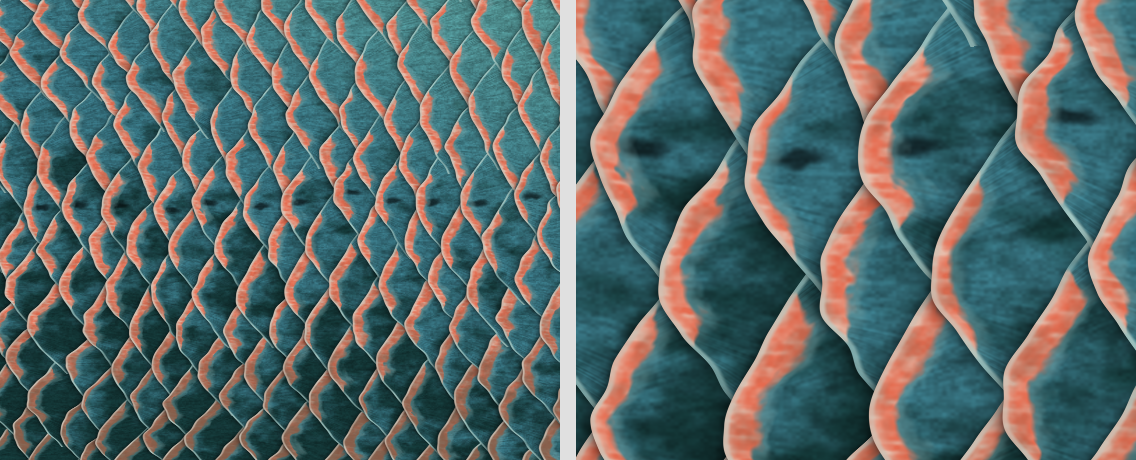
Left, the full canvas; right, a detail of the centre.
Write a Shadertoy shader that draws this texture.

```glsl
// Overlapping fish scales with coral rims on their free left edges.
// A staggered, gently warped lattice is painted from left to right, so each
// scale hides the back of its left neighbours; noise adds wear and grain.

const vec2 PITCH = vec2(0.097, 0.096);   // spacing of columns and of staggered rows
const vec3 TEAL  = vec3(0.20, 0.42, 0.47);
const vec3 DEEP  = vec3(0.07, 0.20, 0.20);
const vec3 PALE  = vec3(0.66, 0.80, 0.78);
const vec3 CORAL = vec3(0.90, 0.42, 0.31);
const vec3 PINK  = vec3(0.90, 0.74, 0.67);
const vec3 BROWN = vec3(0.44, 0.35, 0.28);

float hash(vec2 p) {
    vec3 q = fract(p.xyx * 0.1031);
    q += dot(q, q.yzx + 33.33);
    return fract((q.x + q.y) * q.z);
}

float noise(vec2 p) {
    vec2 i = floor(p), f = fract(p);
    f = f * f * (3.0 - 2.0 * f);
    return mix(mix(hash(i), hash(i + vec2(1, 0)), f.x),
               mix(hash(i + vec2(0, 1)), hash(i + vec2(1, 1)), f.x), f.y);
}

float fbm(vec2 p) {
    return 0.55 * noise(p) + 0.3 * noise(p * 2.1 + 7.0) + 0.15 * noise(p * 4.3 + 19.0);
}

// Height above the lateral line, which rises slightly to the right.
float heightAboveLine(vec2 p) {
    return p.y - 0.545 - 0.03 * p.x;
}

// Canvas position to lattice: rows shrink towards the top and bottom left.
vec2 toLattice(vec2 p) {
    float v = heightAboveLine(p);
    vec2 cell = vec2(p.x, v) / PITCH;
    cell.y += v * abs(v) * (4.5 - 3.0 * p.x);
    cell.x -= 0.5 + 1.2 * abs(v) * (p.x - 0.6);
    return cell + 0.3 * vec2(noise(p * 4.0), noise(p * 4.0 + 31.0)) - 0.15;
}

// Left outline of a scale at height t: a rounded wedge whose tip leans.
float outline(float t, float lean, float seed) {
    float wedge = 0.705 * (sqrt(t * t + 0.12) - 0.35);
    float skew = 0.05 * lean * t * (1.0 - min(t * t, 1.0));
    return wedge - skew + 0.1 * (noise(vec2(t * 4.0, seed * 91.0)) - 0.5);
}

// Skin: lit from above, darker low and left, with fine streaks.
vec3 skin(vec2 p, float depth, float t, float seed) {
    float light = 0.27 + 0.52 * p.y + 0.17 * p.x + 0.2 * (seed - 0.5);
    light += 0.6 * (fbm(p * vec2(24.0, 40.0)) - 0.5) - 0.2 * depth;
    vec3 color = mix(DEEP, TEAL, smoothstep(0.22, 0.66, light));
    float glow = smoothstep(0.9, 1.6, p.y + 0.45 * p.x);
    color = mix(color, vec3(0.38, 0.64, 0.60), 0.6 * glow);
    float fan = noise(vec2(t * 30.0 / (0.6 + depth), depth * 5.0 + seed * 50.0));
    float grain = noise(p * vec2(150.0, 260.0)) + noise(p * vec2(330.0, 420.0));
    return color * (0.72 + 0.24 * fan + 0.18 * grain);
}

// Scale colour at (depth behind its edge, height t).
vec3 scaleColor(vec2 p, float depth, float t, float lean, float seed, float row) {
    float slope = 0.705 * t / sqrt(t * t + 0.12);
    float e = depth / sqrt(1.0 + slope * slope);
    vec3 color = skin(p, depth, t, seed);

    // Dark pore on each scale of the lateral line
    vec2 pore = vec2(depth - 0.38, t + 0.06 * noise(p * 90.0)) / vec2(0.32, 0.11);
    float isLine = 1.0 - step(0.5, abs(row));
    color *= 1.0 - 0.6 * isLine * (1.0 - smoothstep(0.25, 1.0, length(pore)));

    // Rim, with a ragged inner side and a pale fringe
    float center = 0.25 * lean - 0.3 * (hash(vec2(seed * 31.0, 8.0)) - 0.5);
    float reach = 1.0 - smoothstep(0.5, 0.9, abs(t + center));
    float worn = mix(0.45, 1.1, sqrt(hash(vec2(seed * 57.0, 3.0))));
    float ragged = fbm(vec2(t * 5.0, depth * 6.0) + seed * 70.0);
    float width = 0.24 * reach * worn * (0.5 + ragged);
    float fringe = (1.0 - smoothstep(width, width + 0.12, e)) * (0.35 + 0.65 * reach);
    color = mix(color, mix(TEAL, PALE, 0.6), 0.45 * fringe);

    float ribs = noise(vec2(t * 24.0 + 3.0 * e, e * 9.0 + seed * 40.0));
    float speck = noise(p * vec2(260.0, 330.0));
    float pinkness = 0.75 * ribs * ribs + 0.45 * smoothstep(0.11, 0.02, e) + 0.25 * (speck - 0.4);
    vec3 rimColor = mix(CORAL, PINK, clamp(pinkness, 0.0, 1.0));
    float dull = 0.75 * smoothstep(0.42, 0.02, p.y) + 0.7 * (ragged - 0.45);
    rimColor = mix(rimColor, BROWN, clamp(dull, 0.0, 0.8));
    float rim = (1.0 - smoothstep(0.72 * width, width + 0.01, e)) * smoothstep(0.02, 0.15, reach);
    color = mix(color, rimColor, rim);

    // Thin bright outer edge, broken here and there
    float edge = 1.0 - smoothstep(0.02, 0.055, e);
    float unbroken = 0.45 + 0.5 * noise(vec2(t * 6.0, seed * 63.0));
    return mix(color, mix(PALE, PINK, 0.6 * reach), edge * unbroken);
}

void mainImage(out vec4 fragColor, in vec2 fragCoord) {
    vec2 p = fragCoord / iResolution.y;
    vec2 cell = toLattice(p);
    float lean = clamp(heightAboveLine(p) * 6.0, -1.0, 1.0);
    float soft = 0.7 / (iResolution.y * PITCH.x);
    vec2 base = vec2(floor(2.0 * cell.x), floor(cell.y + 0.5));
    vec3 color = DEEP;

    // Half columns from left to right; every other row has a scale there
    for (int i = -4; i <= 1; i++) {
        for (int j = -2; j <= 2; j++) {
            vec2 id = base + vec2(i, j);
            if (mod(id.x + id.y, 2.0) > 0.5) continue;
            float seed = hash(id + 40.0);
            vec2 jitter = 0.3 * (vec2(seed, hash(id + 83.0)) - 0.5);
            vec2 local = cell - id * vec2(0.5, 1.0) - jitter;
            float t = local.y;
            if (abs(t) > 1.4) continue;
            float depth = local.x - outline(t, lean, seed);
            float shade = exp(16.0 * min(depth, 0.0)) * (1.0 - smoothstep(0.7, 1.1, abs(t)));
            color *= 1.0 - 0.45 * shade;
            if (depth < -soft) continue;
            vec3 top = scaleColor(p, max(depth, 0.0), t, lean, seed, id.y);
            color = mix(color, top, smoothstep(-soft, soft, depth));
        }
    }
    fragColor = vec4(color, 1.0);
}
```
